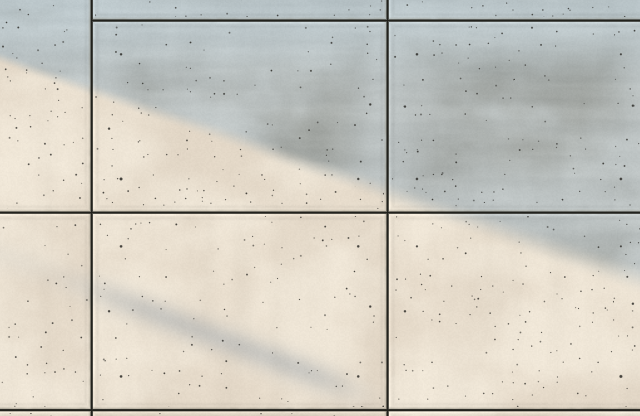
This texture is drawn by a Shadertoy shader. Its source:

```glsl
// Sunlit concrete wall panels with dark joints, pores, tie holes and slanting soft shadows.

float hash(vec2 p) {
    vec3 q = fract(p.xyx * vec3(0.1031, 0.1030, 0.0973));
    q += dot(q, q.yzx + 33.33);
    return fract((q.x + q.y) * q.z);
}

float noise(vec2 p) {
    vec2 i = floor(p), f = fract(p);
    f = f * f * (3.0 - 2.0 * f);
    return mix(mix(hash(i), hash(i + vec2(1, 0)), f.x),
               mix(hash(i + vec2(0, 1)), hash(i + vec2(1, 1)), f.x), f.y);
}

float fbm(vec2 p) {
    float sum = 0.0, amp = 0.53;
    for (int i = 0; i < 4; i++) {
        sum += amp * noise(p);
        p = p * 2.03 + 17.3;
        amp *= 0.5;
    }
    return sum;
}

// Joint positions, with slightly uneven spacing: x = column, y = course
vec2 jointAt(vec2 k) {
    return vec2(0.2218, 0.0141) + k * (vec2(0.7559, 0.4812) - k * vec2(0.0402, 0.0065));
}

float disc(vec2 p, float radius, float aa) {
    return 1.0 - smoothstep(radius - aa, radius + aa, length(p));
}

// One jittered pore in some of the grid cells
float pores(vec2 p, float cells, float chance, float aa) {
    vec2 cell = floor(p * cells);
    vec2 center = 0.15 + 0.7 * vec2(hash(cell + 11.0), hash(cell + 47.0));
    float size = hash(cell + 83.0);
    float radius = mix(0.0010, 0.0021, size * size);
    return step(hash(cell + 5.0), chance) * disc((fract(p * cells) - center) / cells, radius, aa);
}

// Tie holes near the panel corners and halfway up the sides
float tieHoles(vec2 p, vec2 lo, vec2 hi, vec2 id, float aa) {
    vec2 side = step((lo + hi) * 0.5, p);
    vec2 inset = min(p - lo, hi - p);
    float rnd = hash(id * 7.0 + side * 3.0 + 21.0);
    float corner = disc(inset - vec2(0.071, 0.081), mix(0.0018, 0.0037, rnd), aa);
    float sideRnd = hash(id * 5.0 + side.x * 9.0 + 60.0);
    float midY = mix(lo.y, hi.y, 0.43 + 0.14 * sideRnd);
    float middle = disc(vec2(inset.x - 0.042, p.y - midY), 0.0027, aa);
    return max(corner * step(0.2, rnd), middle) * step(0.0, id.x);
}

void mainImage(out vec4 fragColor, in vec2 fragCoord) {
    vec2 p = fragCoord / iResolution.xy * vec2(1.548, 1.0);
    float aa = 0.8 / iResolution.y;

    // Panel lookup; the left column has one taller panel at the top
    vec2 id = vec2(-1.0);
    for (int k = 0; k < 3; k++) id += step(jointAt(vec2(k)), p);
    if (id.x < 0.0) id.y = min(id.y, 1.0);
    vec2 lo = jointAt(id), hi = jointAt(id + 1.0);
    if (id.x < 0.0 && id.y > 0.0) hi.y = 1.4;
    vec2 below = p - lo, above = hi - p;
    vec2 inset = min(below, above);
    float edge = min(inset.x, inset.y);

    // Concrete mottling, different in every panel
    vec2 q = p + id * 13.7;
    float cloud = fbm(q * vec2(4.0, 6.0));
    float streak = fbm(q * vec2(22.0, 3.0));
    float brushed = fbm(q * vec2(3.0, 28.0));
    float grain = noise(p * 330.0) - 0.5;

    // Warm sunlight against cool shade, darker towards the panel centres
    vec3 sun = mix(vec3(0.89, 0.845, 0.78), vec3(0.935, 0.90, 0.84), smoothstep(0.25, 0.7, cloud));
    float stain = smoothstep(0.0, 0.17, edge) * smoothstep(0.22, 0.72, cloud + 0.06 * id.x);
    vec3 shade = mix(vec3(0.75, 0.775, 0.775), vec3(0.635, 0.65, 0.635), stain);
    shade += (brushed - 0.5) * 0.09;
    shade += vec3(-0.015, 0.005, 0.02) * smoothstep(0.75, 1.0, p.y);

    // Main shadow, whose edge softens to the right
    float soft = mix(0.016, 0.042, p.x / 1.548);
    float shadow = smoothstep(-soft, soft, p.y - 0.859 + 0.342 * p.x + 0.008 * (cloud - 0.5));

    // Faint second shadow band
    float off = (p.y - 0.388 + 0.38 * p.x) / 0.036;
    float fade = 0.2 + 0.8 * smoothstep(0.1, 0.4, p.x);
    float band = 0.62 * exp(-off * off) * fade * (1.0 - smoothstep(0.72, 0.95, p.x));
    vec3 color = mix(sun, vec3(0.70, 0.71, 0.71), band);
    color = mix(color, shade, shadow);
    color += (streak - 0.5) * 0.035 + grain * 0.022;

    // Pores and tie holes
    float cluster = 0.10 + 0.30 * noise(p * 7.0 + 3.0);
    float holes = max(pores(p, 34.0, cluster, aa), 0.7 * pores(p + 0.37, 47.0, 0.07, aa));
    holes = max(holes, tieHoles(p, lo, hi, id, aa));
    color = mix(color, vec3(0.16, 0.155, 0.14), 0.85 * holes * step(0.008, edge));

    // Worn rims: pale bevels right of and below joints, dusty ones opposite
    float wear = 0.5 + 0.5 * noise(p * 60.0);
    float pale = 1.0 - smoothstep(0.005, 0.009, min(below.x, above.y));
    float dusty = 1.0 - smoothstep(0.004, 0.010, min(above.x, below.y));
    color += 0.07 * pale * wear;
    color = mix(color, vec3(0.55, 0.54, 0.48), 0.4 * dusty * wear);
    color *= 1.0 - 0.05 * wear * exp(-pow((edge - 0.014) / 0.004, 2.0));

    // Dark joints
    float joint = 1.0 - smoothstep(0.0028 - aa, 0.0028 + aa, edge);
    color = mix(color, vec3(0.13, 0.13, 0.11), joint);

    fragColor = vec4(clamp(color, 0.0, 1.0), 1.0);
}
```
